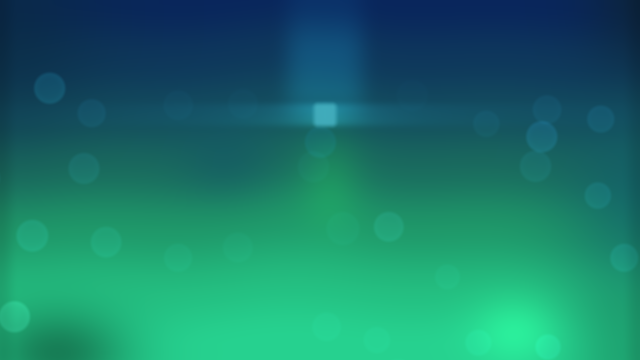
Write a Shadertoy shader that draws this background.

```glsl
// Blue to green aurora haze with a small square flare, crossed light beams
// and faint out-of-focus discs. Stacked smoothstep gradients make the haze,
// gaussian falloffs make the glows, and jittered cells scatter the discs.

vec2 hash2(vec2 cell) {
    vec2 q = vec2(dot(cell, vec2(127.1, 311.7)), dot(cell, vec2(269.5, 183.3)));
    return fract(sin(q) * 4375.85);
}

// Soft elliptical falloff, 1 at the centre
float glow(vec2 p, vec2 centre, vec2 size) {
    vec2 d = (p - centre) / size;
    return exp(-dot(d, d));
}

float disc(vec2 p, vec2 centre, float radius) {
    float d = length(p - centre);
    float rim = 0.8 + 0.2 * smoothstep(0.5, 1.0, d / radius);
    return rim * (1.0 - smoothstep(radius - 0.008, radius + 0.004, d));
}

float roundedBox(vec2 p, vec2 halfSize, float corner) {
    vec2 d = abs(p) - halfSize + corner;
    return length(max(d, 0.0)) + min(max(d.x, d.y), 0.0) - corner;
}

// Vertical colour ramp, from the green floor to the blue top
vec3 haze(float y) {
    vec3 c = mix(vec3(0.15, 0.82, 0.56), vec3(0.14, 0.74, 0.50), smoothstep(0.04, 0.23, y));
    c = mix(c, vec3(0.12, 0.59, 0.41), smoothstep(0.18, 0.40, y));
    c = mix(c, vec3(0.10, 0.42, 0.37), smoothstep(0.36, 0.56, y));
    c = mix(c, vec3(0.075, 0.30, 0.37), smoothstep(0.52, 0.71, y));
    c = mix(c, vec3(0.055, 0.22, 0.36), smoothstep(0.68, 0.85, y));
    return mix(c, vec3(0.035, 0.15, 0.36), smoothstep(0.82, 1.0, y));
}

// One jittered disc per cell, more visible toward the sides
float bokeh(vec2 p) {
    float sum = 0.0;
    vec2 home = floor(p / 0.2);
    for (int j = -1; j <= 1; j++) {
        for (int i = -1; i <= 1; i++) {
            vec2 cell = home + vec2(i, j);
            vec2 h = hash2(cell);
            vec2 centre = (cell + 0.15 + 0.7 * h) * 0.2;
            float side = smoothstep(0.25, 0.85, abs(centre.x - 0.89));
            float low = 1.0 - smoothstep(0.65, 0.82, centre.y);
            float lit = step(0.5, hash2(cell + 17.0).x) * low;
            sum += lit * mix(0.3, 1.0, side) * disc(p, centre, 0.036 + 0.012 * h.y);
        }
    }
    return sum;
}

void mainImage(out vec4 fragColor, in vec2 fragCoord) {
    vec2 uv = fragCoord / iResolution.xy;
    vec2 p = vec2(uv.x * 1.7778, uv.y);
    vec2 flare = vec2(0.903, 0.681);

    // Haze, its level gently waved across the width
    float wave = 0.012 * sin(p.x * 5.0 + 0.6) + 0.008 * sin(p.x * 11.0 + 2.0);
    vec3 color = haze(p.y + wave);

    // Dim corners and the bluish right flank
    color *= 1.0 - 0.40 * glow(p, vec2(0.16, 0.02), vec2(0.20, 0.12));
    color *= 1.0 - 0.20 * glow(p, vec2(1.74, 0.02), vec2(0.16, 0.22));
    color = mix(color, vec3(0.06, 0.34, 0.42), 0.6 * glow(p, vec2(1.80, 0.45), vec2(0.22, 0.24)));
    color = mix(color, vec3(0.05, 0.14, 0.20), 0.75 * glow(p, vec2(1.80, 1.02), vec2(0.16, 0.22)));
    color = mix(color, vec3(0.04, 0.17, 0.24), 0.6 * glow(p, vec2(0.0, 0.95), vec2(0.28, 0.30)));
    color = mix(color, vec3(0.07, 0.33, 0.40), 0.45 * glow(p, vec2(0.63, 0.56), vec2(0.13, 0.11)));

    // Vertical beam: blue above the flare, green below
    float beam = exp(-pow(abs(p.x - flare.x) / 0.11, 4.0));
    color += vec3(0.015, 0.11, 0.13) * beam * smoothstep(0.62, 0.76, p.y) * (1.0 - 0.6 * smoothstep(0.84, 1.0, p.y));
    color += vec3(0.01, 0.10, 0.0) * glow(p, vec2(0.92, 0.51), vec2(0.09, 0.13));
    color += vec3(0.0, 0.03, 0.06) * disc(p, vec2(0.89, 0.605), 0.045);

    // Horizontal streak, wide and faint plus short and bright
    float band = exp(-pow(abs(p.y - flare.y) / 0.032, 4.0));
    float reach = abs(p.x - flare.x);
    color += band * (vec3(0.01, 0.06, 0.08) * exp(-reach / 0.35) + vec3(0.05, 0.14, 0.14) * exp(-reach / 0.09));

    // Flare core
    float core = 1.0 - smoothstep(-0.010, 0.010, roundedBox(p - flare, vec2(0.031), 0.012));
    color = mix(color, vec3(0.27, 0.69, 0.75), 0.85 * core);

    // Scattered discs and the brighter lights near the floor
    color += vec3(0.015, 0.055, 0.075) * bokeh(p);
    color += vec3(0.02, 0.13, 0.06) * glow(p, vec2(1.435, 0.086), vec2(0.12, 0.10));
    color += vec3(0.05, 0.10, 0.10) * disc(p, vec2(0.04, 0.12), 0.045);
    color += vec3(0.02, 0.10, 0.11) * disc(p, vec2(0.138, 0.755), 0.045);
    color += vec3(0.02, 0.05, 0.07) * disc(p, vec2(1.08, 0.37), 0.043);
    color += vec3(0.02, 0.07, 0.11) * disc(p, vec2(1.505, 0.62), 0.045);

    // Darken a thin margin at the left and right edges
    color *= 0.88 + 0.12 * smoothstep(0.0, 0.03, min(uv.x, 1.0 - uv.x));
    fragColor = vec4(clamp(color, 0.0, 1.0), 1.0);
}
```
